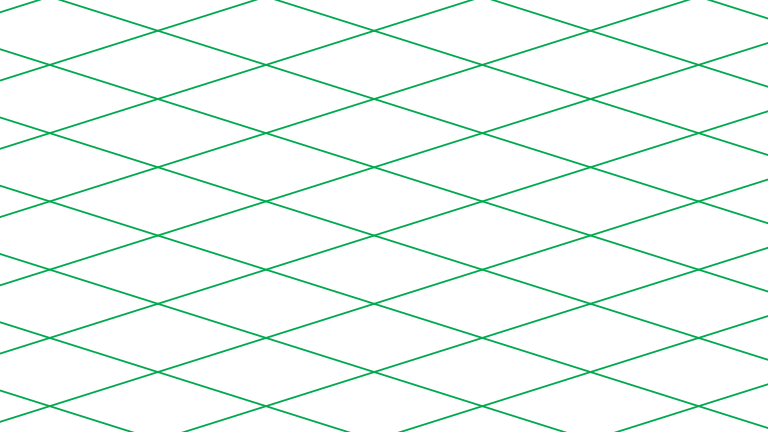
Give the GLSL for this pattern, as a Shadertoy shader.

```glsl
// Flat diamond lattice of thin green lines on white.

// Lengths are fractions of the canvas height.
const vec2  PERIOD     = vec2(0.5007, 0.1580);  // full width and height of a diamond
const vec2  CROSSING   = vec2(0.8662, 0.4548);  // one crossing that anchors the lattice
const float LINE_WIDTH = 0.0042;
const vec3  PAPER      = vec3(1.0);
const vec3  GREEN      = vec3(0.0, 0.66, 0.305);

// Distance from a coordinate to the nearest integer.
float integerDistance(float x) {
    return abs(fract(x + 0.5) - 0.5);
}

// Antialiased coverage of a line at the given distance from its centre.
float lineCoverage(float dist, float pixel) {
    return clamp(0.5 + (0.5 * LINE_WIDTH - dist) / pixel, 0.0, 1.0);
}

void mainImage(out vec4 fragColor, in vec2 fragCoord) {
    float pixel = 1.0 / iResolution.y;
    vec2 cell = (fragCoord * pixel - CROSSING) / PERIOD;

    // Both diagonal families lie on integers of these coordinates.
    float toDistance = 1.0 / length(1.0 / PERIOD);
    float falling = lineCoverage(integerDistance(cell.x + cell.y) * toDistance, pixel);
    float rising  = lineCoverage(integerDistance(cell.x - cell.y) * toDistance, pixel);

    // Lay one family over the other.
    float ink = 1.0 - (1.0 - falling) * (1.0 - rising);
    fragColor = vec4(mix(PAPER, GREEN, ink), 1.0);
}
```
